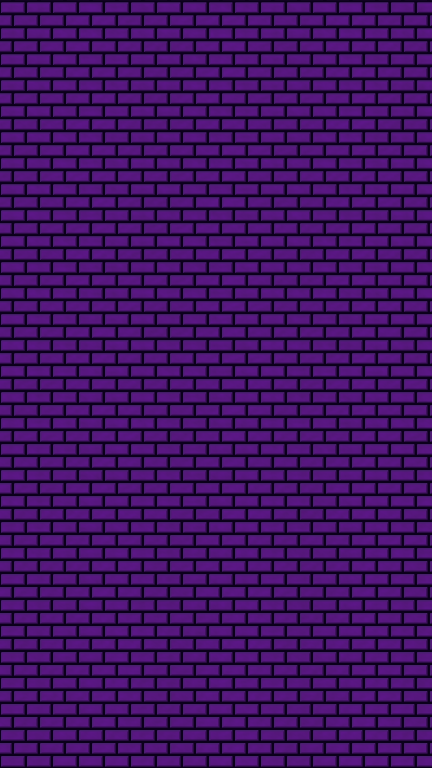
Reproduce this texture procedurally as a WebGL 1 fragment shader.

```glsl
precision highp float;

uniform vec2 u_resolution;

#define ROWS 59.1
#define BRICK_LENGTH 2.0
#define MORTAR_WIDTH 0.16
#define CORNER_RADIUS 0.09
#define BEVEL_WIDTH 0.14
#define MOTTLE_SCALE 3.1
#define BRICK_VARIATION 0.16
#define FACE_DARK vec3(0.325, 0.088, 0.465)
#define FACE_LIGHT vec3(0.362, 0.092, 0.535)
#define BEVEL_LIT vec3(0.285, 0.125, 0.435)
#define BEVEL_SHADE vec3(0.165, 0.045, 0.265)
#define MORTAR_COLOR vec3(0.045, 0.0, 0.105)

float hash(vec2 p) {
  return fract(sin(dot(p, vec2(41.3, 289.1))) * 4375.85);
}

float roundedBox(vec2 p, vec2 halfSize, float radius) {
  vec2 d = abs(p) - halfSize + radius;
  return length(max(d, 0.0)) + min(max(d.x, d.y), 0.0) - radius;
}

// Layered sines in the range 0 to 1
float mottle(vec2 p) {
  float sum = 0.0;
  float weight = 0.5;
  for (int i = 0; i < 3; i++) {
    sum += weight * sin(p.x + 1.7 * sin(p.y)) * cos(p.y - 0.8 * p.x);
    p = mat2(1.5, 1.1, -1.1, 1.5) * p + 2.3;
    weight *= 0.5;
  }
  return 0.5 + 0.55 * sum;
}

void main() {
  // One unit is the height of a course
  vec2 p = gl_FragCoord.xy / u_resolution.y * ROWS;
  float pixel = ROWS / u_resolution.y;

  // Running bond: every other course shifts by half a brick
  float row = floor(p.y);
  float along = p.x / BRICK_LENGTH + 0.5 * mod(row, 2.0);
  vec2 brickId = vec2(floor(along), row);
  vec2 local = vec2((fract(along) - 0.5) * BRICK_LENGTH, fract(p.y) - 0.5);

  vec2 halfSize = 0.5 * vec2(BRICK_LENGTH, 1.0) - 0.5 * MORTAR_WIDTH;
  float dist = roundedBox(local, halfSize, CORNER_RADIUS);

  // Faintly uneven brick face
  float tone = mottle(p * MOTTLE_SCALE);
  tone += BRICK_VARIATION * (hash(brickId) - 0.5);
  vec3 color = mix(FACE_DARK, FACE_LIGHT, clamp(tone, 0.0, 1.0));

  // Bevel lit from the upper left
  vec2 inset = halfSize - abs(local);
  float nearEnds = 1.0 - smoothstep(-0.5 * pixel, 0.5 * pixel, inset.x - inset.y);
  float facing = mix(sign(local.y), -sign(local.x), nearEnds);
  vec3 bevel = mix(BEVEL_SHADE, BEVEL_LIT, 0.5 + 0.5 * facing);
  color = mix(color, bevel, smoothstep(-BEVEL_WIDTH - 0.4 * pixel, -0.3 * BEVEL_WIDTH, dist));

  // Mortar joints
  float joint = smoothstep(-0.5 * pixel, 0.5 * pixel, dist);
  gl_FragColor = vec4(mix(color, MORTAR_COLOR, joint), 1.0);
}
```
